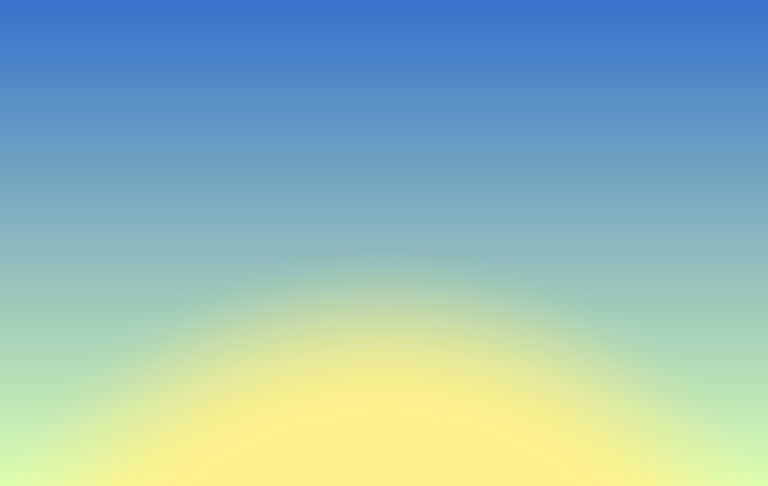
Reproduce this background procedurally as a Shadertoy shader.

```glsl
// Dawn sky: a blue to pale green gradient with a broad yellow glow at the horizon.

// Vertical sky colour, height running from 0 at the bottom to 1 at the top.
vec3 skyColor(float height) {
    vec3 horizonGreen = vec3(0.86, 1.0, 0.69);
    vec3 zenithBlue = vec3(0.22, 0.445, 0.80);
    return mix(horizonGreen, zenithBlue, height);
}

// Soft disc of light centred below the lower edge.
float sunGlow(vec2 p) {
    float distanceToSun = length(p - vec2(0.0, -0.44));
    return 1.0 - smoothstep(0.57, 0.95, distanceToSun);
}

void mainImage(out vec4 fragColor, in vec2 fragCoord) {
    vec2 uv = fragCoord / iResolution.xy;

    // Centred across, with the canvas height as the unit
    // and the width held at the same proportion.
    vec2 p = vec2((uv.x - 0.5) * 1.58, uv.y);

    vec3 glowYellow = vec3(1.0, 0.94, 0.54);
    vec3 color = mix(skyColor(uv.y), glowYellow, sunGlow(p));
    fragColor = vec4(color, 1.0);
}
```
